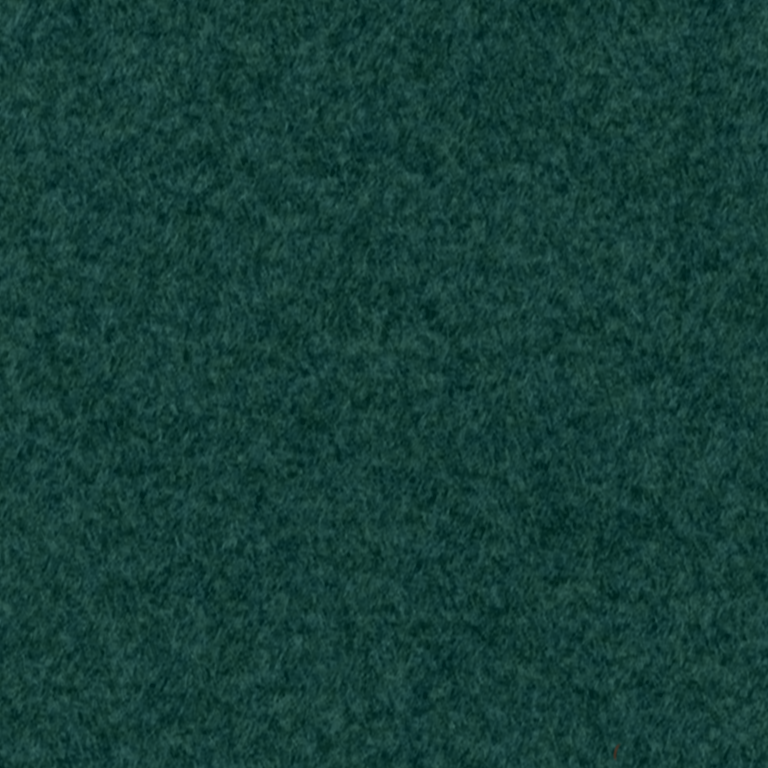
A WebGL 1 fragment shader for this texture:

```glsl
precision highp float;
// Dark green wool felt: a dense nap of short, steep fibres over soft clumps.
// Stretched value noise in two leaning directions makes the nap; scattered
// curved strokes add single hairs, and the summed tone picks the colour.

uniform vec2 u_resolution;

const vec3 DEEP_GREEN = vec3(0.015, 0.168, 0.148);
const vec3 PALE_GREEN = vec3(0.165, 0.332, 0.306);
const vec3 RUST = vec3(0.32, 0.20, 0.14);

float hash(vec2 cell) {
  vec3 q = fract(cell.xyx * 0.1031);
  q += dot(q, q.yzx + 33.33);
  return fract((q.x + q.y) * q.z);
}

vec2 hash2(vec2 cell) {
  return vec2(hash(cell), hash(cell + vec2(71.7, 19.3)));
}

// Smooth value noise in -1..1
float noise(vec2 p) {
  vec2 cell = floor(p);
  vec2 f = fract(p);
  f = f * f * (3.0 - 2.0 * f);
  float low = mix(hash(cell), hash(cell + vec2(1.0, 0.0)), f.x);
  float high = mix(hash(cell + vec2(0.0, 1.0)), hash(cell + 1.0), f.x);
  return 2.0 * mix(low, high, f.y) - 1.0;
}

vec2 rotate(vec2 p, float angle) {
  float c = cos(angle);
  float s = sin(angle);
  return vec2(c * p.x - s * p.y, s * p.x + c * p.y);
}

// Noise drawn out along a direction that leans from the vertical
float napGrain(vec2 p, float lean, vec2 frequency) {
  return noise(rotate(p, lean) * frequency + 37.0);
}

// Coverage of one upright, slightly bent hair centred on the origin
float hair(vec2 p, float halfLength, float width, float bend, float pixel) {
  float along = p.y / halfLength;
  float across = abs(p.x - bend * (along * along - 0.4));
  float body = 1.0 - smoothstep(0.0, width + pixel, across);
  return body * (1.0 - smoothstep(0.4, 1.0, abs(along)));
}

// One jittered hair per grid cell, light or dark by chance
float hairLayer(vec2 p, float cells, float seed, float pixel) {
  vec2 grid = p * cells;
  vec2 home = floor(grid);
  float total = 0.0;
  for (int y = -1; y <= 1; y++) {
    for (int x = -1; x <= 1; x++) {
      vec2 cell = home + vec2(float(x), float(y));
      vec2 place = hash2(cell + seed);
      vec2 trait = hash2(cell + seed + 43.0);
      vec2 local = rotate((grid - cell - place) / cells, mix(-0.65, 0.75, trait.x));
      float halfLength = mix(0.45, 0.9, trait.y) / cells;
      float bend = (place.x - 0.5) * 0.3 / cells;
      float strength = mix(-0.45, 1.0, hash(cell + seed + 87.0));
      total += strength * hair(local, halfLength, 0.0013, bend, pixel);
    }
  }
  return total;
}

float feltTone(vec2 p, float pixel) {
  // Nap swaps its lean from patch to patch
  float patchMask = smoothstep(-0.3, 0.3, noise(p * 34.0 + 5.0));
  float nap = mix(napGrain(p, 0.42, vec2(265.0, 105.0)),
                  napGrain(p, -0.30, vec2(250.0, 115.0)), patchMask);
  float speckle = noise(rotate(p, 0.2) * vec2(285.0, 235.0) + 91.0);

  // Tufts and shallow horizontal hollows, then broad unevenness
  float tufts = noise(rotate(p, 0.25) * vec2(78.0, 92.0) + 13.0);
  float hollows = noise(rotate(p, -0.12) * vec2(48.0, 110.0) + 57.0);
  float broad = noise(p * 13.0 + 3.0) + noise(p * 3.0 + 29.0);

  float hairs = 0.0;
  for (int i = 0; i < 3; i++) {
    float layer = float(i);
    hairs += hairLayer(p + 0.37 * layer, 58.0 + 13.0 * layer, 150.0 * layer, pixel);
  }
  return 0.44 + 0.36 * nap + 0.29 * speckle + 0.20 * tufts
       + 0.15 * hollows + 0.05 * broad + 0.20 * hairs;
}

void main() {
  float pixel = 1.0 / min(u_resolution.x, u_resolution.y);
  vec2 p = gl_FragCoord.xy * pixel;

  float tone = clamp(feltTone(p, pixel), -0.15, 1.35);
  vec3 color = mix(DEEP_GREEN, PALE_GREEN, tone);

  // Faint drift between yellowish and bluish wool
  float tint = noise(p * 42.0 + 63.0) + 0.6 * noise(p * 120.0 + 7.0);
  color += tint * vec3(0.004, 0.002, -0.009);

  // A lone rust-coloured fibre near the lower edge
  vec2 fleck = rotate(p - vec2(0.803, 0.021), 0.25);
  color = mix(color, RUST, 0.75 * hair(fleck, 0.014, 0.0025, 0.004, pixel));

  gl_FragColor = vec4(clamp(color, 0.0, 1.0), 1.0);
}
```
